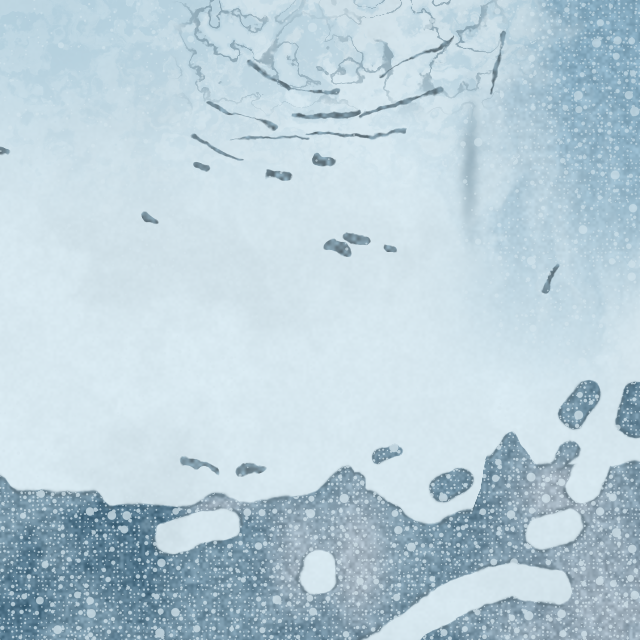
Give the GLSL for this texture, as a Shadertoy shader.

```glsl
// Pale ice sheet with rippled dark cracks above speckled blue water and floating ice lobes

const vec3 SNOW = vec3(.835, .9, .93), MELT = vec3(.67, .79, .85), SLATE = vec3(.45, .56, .62);
const vec2 SHORE[16] = vec2[](
  vec2(0, .255), vec2(.025, .235), vec2(.145, .234), vec2(.17, .212), vec2(.29, .208),
  vec2(.34, .23), vec2(.39, .215), vec2(.47, .232), vec2(.545, .27), vec2(.575, .235),
  vec2(.665, .184), vec2(.74, .2), vec2(.765, .29), vec2(.8, .327), vec2(.84, .275), vec2(1, .275));
// Capsules: start xy, end xy
const vec4 LOBES[7] = vec4[](
  vec4(.27, .16, .35, .18), vec4(.498, .095, .5, .118), vec4(.842, .167, .89, .18),
  vec4(.58, -.02, .7, .062), vec4(.7, .062, .8, .095), vec4(.8, .095, .87, .083),
  vec4(.955, .37, .91, .24));
const vec4 HOLES[6] = vec4[](
  vec4(.918, .383, .895, .352), vec4(.995, .382, .985, .34), vec4(.717, .248, .694, .235),
  vec4(.617, .297, .595, .287), vec4(.892, .3, .87, .27), vec4(.56, .25, .55, .19));
const vec4 CRACKS[10] = vec4[](
  vec4(.325, .838, .43, .8), vec4(.365, .787, .48, .782), vec4(.48, .79, .63, .792),
  vec4(.39, .9, .455, .864), vec4(.455, .864, .53, .858), vec4(.455, .824, .56, .826),
  vec4(.56, .818, .69, .855), vec4(.3, .788, .38, .75), vec4(.59, .88, .71, .945),
  vec4(.785, .95, .77, .85));
// Marks: centre xy, half width
const vec3 MARKS[10] = vec3[](
  vec3(.433, .723, .018), vec3(.504, .747, .01), vec3(.317, .74, .008), vec3(.527, .614, .013),
  vec3(.555, .624, .015), vec3(.61, .613, .004), vec3(.236, .655, .004), vec3(.313, .269, .03),
  vec3(.395, .267, .015), vec3(.007, .765, .005));

float hash(vec2 p) {
  vec3 q = fract(p.xyx * .1031);
  q += dot(q, q.yzx + 33.33);
  return fract((q.x + q.y) * q.z);
}

float noise(vec2 p) {
  vec2 i = floor(p), f = fract(p);
  f = f * f * (3. - 2. * f);
  return mix(mix(hash(i), hash(i + vec2(1, 0)), f.x),
             mix(hash(i + vec2(0, 1)), hash(i + 1.), f.x), f.y);
}

float fbm(vec2 p) {
  float sum = 0., amp = .5;
  for (int i = 0; i < 5; i++) {
    sum += amp * noise(p);
    p = mat2(1.6, 1.2, -1.2, 1.6) * p + 7.3;
    amp *= .5;
  }
  return sum;
}

float capsule(vec2 p, vec4 s) {
  vec2 a = p - s.xy, b = s.zw - s.xy;
  return length(a - b * clamp(dot(a, b) / dot(b, b), 0., 1.));
}

float blob(vec2 p, float x, float y, float w, float h) {
  vec2 q = (p - vec2(x, y)) / vec2(w, h);
  return exp(-dot(q, q));
}

// One randomly placed snow dot per occupied cell
float flecks(vec2 p, float cells, float density) {
  vec2 g = p * cells, id = floor(g);
  vec2 centre = .3 + .4 * vec2(hash(id + 11.), hash(id + 47.));
  float r = mix(.1, .28, hash(id + 5.)), soft = .7 * cells / iResolution.y;
  return step(hash(id + 83.), density) * (1. - smoothstep(r - soft, r + soft, length(fract(g) - centre)));
}

// Positive on ice, negative on open water
float iceField(vec2 p) {
  float shore = SHORE[0].y;
  for (int i = 0; i < SHORE.length() - 1; i++) {
    vec2 a = SHORE[i], b = SHORE[i + 1];
    if (p.x >= a.x) shore = mix(a.y, b.y, smoothstep(a.x, b.x, p.x));
  }
  float d = (p.y - shore) * .7;
  for (int i = 0; i < LOBES.length(); i++) d = max(d, .026 - capsule(p, LOBES[i]));
  for (int i = 0; i < HOLES.length(); i++) d = min(d, capsule(p, HOLES[i]) - (i < 3 ? .021 : .011));
  return d;
}

void mainImage(out vec4 fragColor, in vec2 fragCoord) {
  vec2 p = fragCoord / iResolution.xy;
  float px = 1. / iResolution.y;
  vec2 wob = vec2(fbm(p * 22.), fbm(p * 22. + 31.)) - .48;
  float cloud = fbm(p * 5. + wob), grain = mix(noise(p * 95.), noise(p * 210.), .6) - .5;

  // Ice: pale sheet, blue upper corners, vertical melt streaks
  float streak = fbm(vec2(p.x * 13. + cloud * 2., p.y * 2.5));
  float corner = smoothstep(.7, .93, p.x + (cloud - .5) * .3) * smoothstep(.42, .92, p.y + (streak - .5) * .3);
  float right = smoothstep(.6, .95, p.x) * smoothstep(.3, .6, p.y);
  float upper = smoothstep(.62, 1., p.y) * smoothstep(.38, .62, fbm(p * vec2(9, 13) + wob * 5.));
  vec3 ice = SNOW + (cloud - .5) * .08 + grain * .025;
  ice = mix(ice, MELT, .55 * upper + .45 * right * smoothstep(.35, .65, streak));
  ice = mix(ice, MELT, .55 * blob(p, .04, .98, .3, .2));
  ice = mix(ice, vec3(.47, .625, .715) + grain * .2, .85 * corner);
  ice = mix(ice, SLATE, .5 * blob(p + wob * .02, .737, .74, .013, .09));

  // Ripples: thin contours bending round the top centre
  vec2 q = p - vec2(.53, 1.1);
  float ring = noise(vec2(atan(q.x, -q.y) * 6., length(q * vec2(1, 1.3)) * 32.) + wob * 3.);
  float zone = smoothstep(.8, .91, p.y) * smoothstep(.26, .32, p.x) * (1. - smoothstep(.73, .81, p.x));
  zone *= 1. - .8 * blob(p, .5, .98, .09, .07);
  ice = mix(ice, SNOW, .6 * zone * smoothstep(.58, .72, ring));
  ice = mix(ice, SLATE, .65 * zone * (1. - smoothstep(.015, .075, abs(ring - .5))));

  // Broken dark cracks and small scattered marks
  vec2 bent = p + wob * .025;
  float ink = capsule(bent, vec4(.87, .585, .855, .55)) - .008 * noise(p * 75.);
  for (int i = 0; i < CRACKS.length(); i++) {
    vec3 m = MARKS[i];
    vec2 arm = m.z * vec2(1, -.2);
    float crack = capsule(bent, CRACKS[i]) - .005 * noise(p * 38. + float(i));
    float mark = capsule(bent, vec4(m.xy - arm, m.xy + arm)) - .002 - .008 * noise(p * 75. + float(i));
    ink = min(ink, min(crack, mark));
  }
  ice = mix(ice, SLATE * mix(.55, 1.2, noise(p * 150.)), .85 - .85 * smoothstep(-px, px, ink));

  // Water: deep blue at left, lilac-grey drifts in the middle and at right
  float drift = blob(p, .98, .04, .2, .17) + .8 * blob(p, .56, .12, .05, .12)
    + .7 * blob(p, .46, .13, .045, .09) + .8 * blob(p, .87, .23, .07, .05)
    + .8 * blob(p, .34, .21, .055, .02);
  vec3 water = mix(vec3(.31, .45, .535), vec3(.47, .59, .66), smoothstep(.3, .7, cloud));
  water = mix(water, vec3(.67, .725, .77), clamp(drift * (.5 + cloud), 0., .85)) + grain * .24;

  // Ragged shore with a fine dark rim
  float d = iceField(p + wob * .018), onIce = smoothstep(-px, px, d);
  vec3 color = mix(water, ice, onIce);
  float edge = (d + .002) / .0028;
  color = mix(color, SLATE * .75, .55 * exp(-edge * edge) * smoothstep(.25, .65, noise(p * 65.)));

  // Snow at three sizes, thickest over water and the blue corner
  float cover = mix(1., .12 + .7 * corner + .18 * right, onIce), snow = 0.;
  for (float k = 0.; k < 3.; k++)
    snow = max(snow, flecks(p + k * .37, 38. * exp2(k), (.35 + .13 * k) * cover));
  color = mix(color, SNOW, snow * mix(.75, .6, onIce));
  fragColor = vec4(clamp(color, 0., 1.), 1);
}
```
